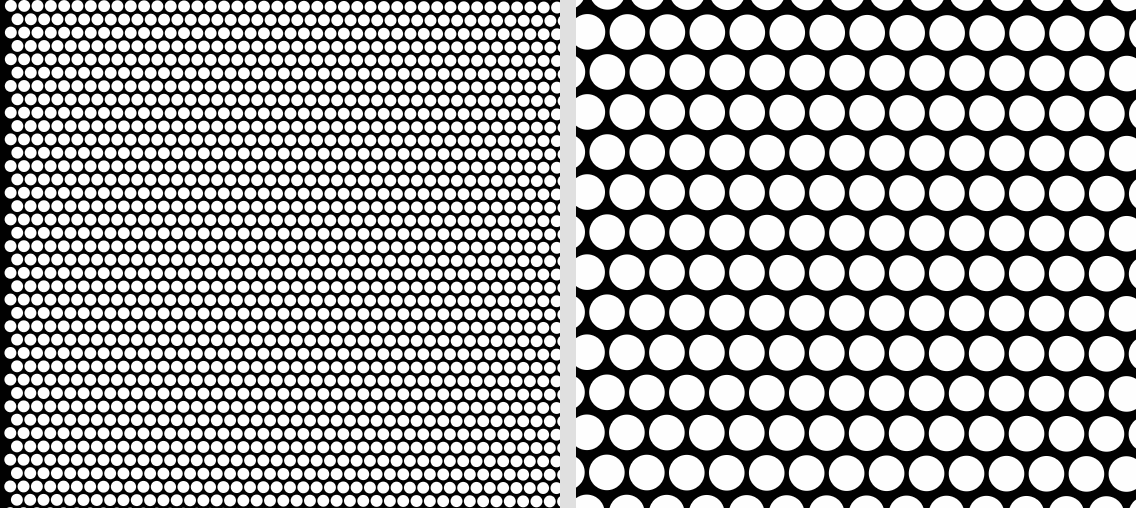
Left, the full canvas; right, a detail of the centre.
Reproduce this pattern procedurally as a WebGL 1 fragment shader.

```glsl
precision highp float;

uniform vec2 u_resolution;

// Coverage of a disc, with an edge one pixel wide
float disc(vec2 offset, float radius, float pixel) {
    return clamp(0.5 - (length(offset) - radius) / pixel, 0.0, 1.0);
}

void main() {
    // One unit is the spacing between dots; rows count down from the top
    float pixel = 42.036 / u_resolution.x;
    vec2 p = vec2(gl_FragCoord.x, u_resolution.y - gl_FragCoord.y) * pixel;
    p -= vec2(0.815, 0.44);

    // Slight tilt of the whole grid
    p += vec2(0.0013 * p.y, -0.0031 * p.x);

    // Staggered rows: every second one moves half a step right
    float rowPitch = 1.002;
    float row = floor(p.y / rowPitch + 0.5);
    float stagger = 0.5 * mod(row, 2.0);

    // The first column leaves a bare strip at the left edge
    float column = max(floor(p.x - stagger + 0.5), 0.0);
    vec2 center = vec2(column + stagger, row * rowPitch);

    float dot_ = disc(p - center, 0.445, pixel);
    gl_FragColor = vec4(vec3(mix(0.005, 0.995, dot_)), 1.0);
}
```
